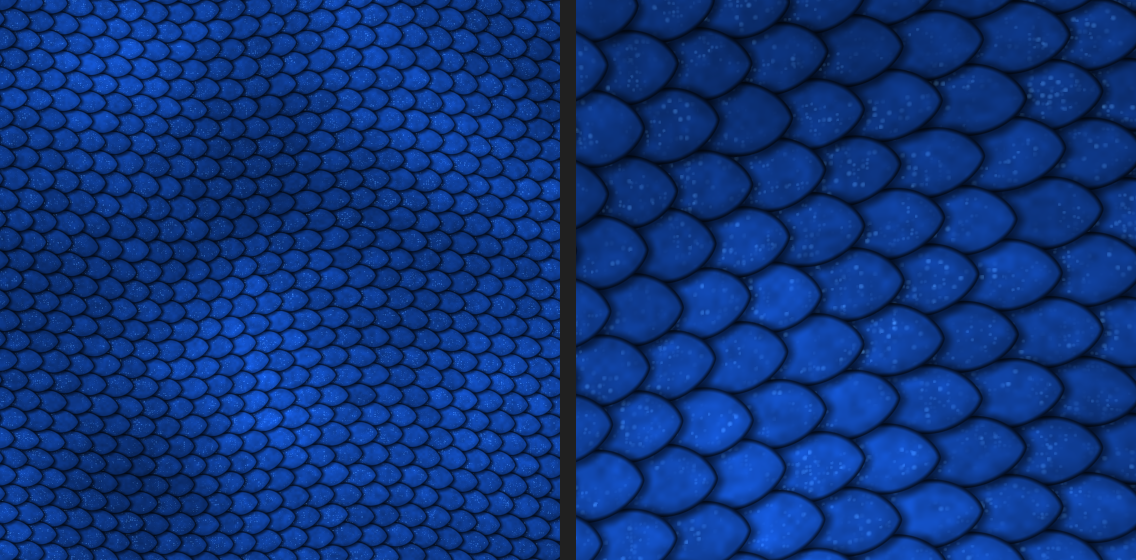
Left, the full canvas; right, a detail of the centre.
Give the GLSL for this pattern, as a WebGL 1 fragment shader.

```glsl
precision highp float;
// Blue reptile hide: staggered rows of overlapping scales whose tips point right.
// Scales are composited from right to left with an implicit leaf shape, then
// lit by broad soft pools of light and finished with mottling and pale flecks.

uniform vec2 u_resolution;

const vec2 PITCH = vec2(0.0455, 0.0354);  // scale spacing: along a row, between rows
const float TIP_LENGTH = 0.74;            // widest point to tip, in pitches
const float HALF_HEIGHT = 0.62;           // half height of a scale, in pitches
const vec3 HIDE_BLUE = vec3(0.084, 0.350, 0.860);
const vec3 FLECK_BLUE = vec3(0.11, 0.16, 0.18);

float hash(vec2 p) {
  vec3 q = fract(vec3(p.xyx) * 0.1031);
  q += dot(q, q.yzx + 33.33);
  return fract((q.x + q.y) * q.z);
}

float noise(vec2 p) {
  vec2 cell = floor(p);
  vec2 f = fract(p);
  f = f * f * (3.0 - 2.0 * f);
  float low = mix(hash(cell), hash(cell + vec2(1.0, 0.0)), f.x);
  float high = mix(hash(cell + vec2(0.0, 1.0)), hash(cell + 1.0), f.x);
  return mix(low, high, f.y);
}

// Gentle bending of the rows.
vec2 bend(vec2 p) {
  p.y -= 0.011 * sin(9.0 * (p.x - 0.5));
  vec2 drift = vec2(noise(p * 4.0 + 3.0), noise(p * 4.0 + 17.0)) - 0.5;
  return p + 0.018 * drift;
}

// Approximate signed distance to a scale with a straight body and a pointed right end.
float scaleDistance(vec2 p, vec2 size) {
  float a = max(p.x, 0.0) / size.x;
  float b = abs(p.y) / size.y;
  float value = pow(b + 0.0001, 1.5) + a * a - 1.0;
  vec2 slope = vec2(2.0 * a / size.x, 1.5 * pow(b + 0.0001, 0.5) / size.y);
  return value / max(length(slope), 0.5 / size.y);
}

float pool(vec2 p, vec2 center, float radius) {
  vec2 d = (p - center) / radius;
  return exp(-dot(d, d));
}

// Broad light and shade across the hide.
float hideLight(vec2 p) {
  float light = 0.645 + 0.13 * (noise(p * 6.0 + 5.0) - 0.5);
  light += 0.17 * pool(p, vec2(0.24, 0.93), 0.15);
  light += 0.16 * pool(p, vec2(0.61, 0.97), 0.12);
  light += 0.12 * pool(p, vec2(0.82, 0.76), 0.13);
  light += 0.18 * pool(p, vec2(0.43, 0.40), 0.11);
  light += 0.18 * pool(p, vec2(0.50, 0.25), 0.12);
  light += 0.11 * pool(p, vec2(0.90, 0.29), 0.15);
  light -= 0.13 * pool(p, vec2(0.42, 0.67), 0.18);
  light -= 0.12 * pool(p, vec2(0.04, 0.47), 0.15);
  light -= 0.11 * pool(p, vec2(0.76, 0.54), 0.13);
  light -= 0.12 * pool(p, vec2(0.96, 0.87), 0.12);
  light -= 0.13 * pool(p, vec2(0.28, 0.12), 0.15);
  return light;
}

// Tiny pale dots, one possible per grid cell, grouped in clusters.
float flecks(vec2 p, float density) {
  vec2 g = p * density;
  vec2 cell = floor(g);
  vec2 spot = 0.3 + 0.4 * vec2(hash(cell + 7.0), hash(cell + 31.0));
  float dotMask = 1.0 - smoothstep(0.1, 0.6, length(fract(g) - spot));
  float cluster = smoothstep(0.3, 0.75, noise(p * 65.0));
  return dotMask * smoothstep(0.7, 1.0, hash(cell)) * cluster;
}

// Returns surface shade in x and the fleck-bearing interior in y.
vec2 scaleLayers(vec2 p, float blur) {
  vec2 grid = p / PITCH;
  vec2 surface = vec2(0.3, 0.0);
  for (int i = 0; i < 4; i++) {
    // Half columns from right to left; parity picks the staggered row.
    float column = floor(2.0 * grid.x) + 2.0 - float(i);
    float parity = mod(column, 2.0);
    float row = 2.0 * floor((grid.y - parity) * 0.5 + 0.5) + parity;
    vec2 id = vec2(column, row) + 50.0;
    vec2 jitter = vec2(hash(id), hash(id + 19.0)) - 0.5;
    vec2 local = (grid - vec2(0.5 * column, row) - 0.09 * jitter) * PITCH;
    local.y += 0.14 * (hash(id + 43.0) - 0.5) * local.x;
    vec2 size = vec2(TIP_LENGTH, HALF_HEIGHT) * PITCH * (1.0 + 0.06 * jitter.y);
    float d = scaleDistance(local, size);

    // Shadow cast down and right on what lies below, then the scale with its dark rim.
    float shadowDistance = scaleDistance(local + vec2(-0.001, 0.0012), size);
    surface.x *= mix(0.5, 1.0, smoothstep(-0.001, 0.006, shadowDistance));
    float rim = smoothstep(0.0, 0.0034, -d);
    float dome = smoothstep(0.0, 0.014, -d);
    float tone = 0.94 + 0.14 * hash(id + 61.0) + 3.0 * local.y;
    float shade = tone * mix(0.3, 1.0, rim) * mix(0.86, 1.05, dome);
    float cover = 1.0 - smoothstep(-blur, blur, d);
    surface = mix(surface, vec2(shade, dome), cover);
  }
  return surface;
}

void main() {
  vec2 p = gl_FragCoord.xy / u_resolution.y;
  vec2 skin = bend(p);
  vec2 surface = scaleLayers(skin, 0.9 / u_resolution.y);

  float mottle = 0.84 + 0.17 * noise(skin * 95.0) + 0.14 * noise(skin * 210.0);
  vec3 color = HIDE_BLUE * hideLight(p) * surface.x * mottle;
  float fleck = flecks(skin, 260.0) + 0.7 * flecks(skin + 0.37, 380.0);
  color += FLECK_BLUE * fleck * surface.y;
  gl_FragColor = vec4(clamp(color, 0.0, 1.0), 1.0);
}
```
